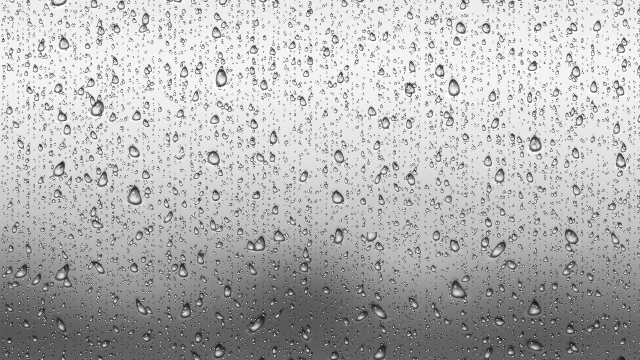
Reproduce this texture procedurally as a WebGL 1 fragment shader.

```glsl
precision highp float;
// Rain drops on a window in front of a pale sky that sinks into dark, misty ground.
// A soft vertical gradient is covered by jittered grids of lens-shaded drops,
// painted from the finest spray up to the few largest beads.

uniform vec2 u_resolution;

float hash(vec2 p) {
    return fract(sin(dot(p, vec2(127.1, 311.7))) * 43758.5453);
}

float noise(vec2 p) {
    vec2 i = floor(p);
    vec2 f = fract(p);
    f = f * f * (3.0 - 2.0 * f);
    return mix(mix(hash(i), hash(i + vec2(1.0, 0.0)), f.x),
               mix(hash(i + vec2(0.0, 1.0)), hash(i + 1.0), f.x), f.y);
}

float glow(vec2 p, vec2 center, vec2 size) {
    vec2 q = (p - center) / size;
    return exp(-dot(q, q));
}

// Blurred sky and ground; p is in canvas heights.
float backdrop(vec2 p) {
    float mist = noise(p * vec2(3.5, 4.0) + 4.0) - 0.5;
    float y = p.y + 0.07 * mist * smoothstep(0.65, 0.25, p.y);
    float tone = mix(0.39, 0.54, smoothstep(0.02, 0.23, y));
    tone = mix(tone, 0.78, smoothstep(0.16, 0.43, y));
    tone = mix(tone, 0.89, smoothstep(0.38, 0.60, y));
    tone = mix(tone, 0.955, smoothstep(0.55, 0.80, y));
    tone -= 0.025 * smoothstep(0.85, 1.0, y);

    // Dark banks and paler gaps near the ground.
    tone -= 0.13 * glow(p, vec2(0.84, 0.17), vec2(0.20, 0.11));
    tone -= 0.07 * glow(p, vec2(1.47, 0.16), vec2(0.20, 0.13));
    tone -= 0.06 * glow(p, vec2(0.05, 0.12), vec2(0.28, 0.13));
    tone += 0.06 * glow(p, vec2(1.13, 0.27), vec2(0.16, 0.08));
    tone += 0.05 * glow(p, vec2(0.45, 0.20), vec2(0.20, 0.09));
    return tone;
}

// Paints one layer of drops over the given tone.
float drops(float tone, vec2 p, float size, float seed, float pixel) {
    vec2 grid = p / size;
    float column = floor(grid.x);
    grid.y += hash(vec2(column, seed + 3.0));
    vec2 cell = floor(grid);
    vec2 id = cell + seed * 17.0;
    float low = smoothstep(0.65, 0.2, p.y);

    // Columns differ in density, which leaves vertical trails.
    float density = 0.38 + 0.35 * hash(vec2(column, seed + 9.0)) + 0.12 * low;
    if (hash(id + 5.3) > density) return tone;

    // Position, size and proportions of this drop.
    float trail = hash(vec2(column, seed + 6.0));
    vec2 center = vec2(mix(hash(id), trail, 0.4), hash(id + 8.1));
    center = 0.28 + 0.44 * center;
    float pick = hash(id + 2.7);
    float radius = size * mix(0.085, 0.175, pick * pick);
    vec2 q = (grid - cell - center) * size / radius;
    float lean = (hash(id + 4.9) - 0.5) * (0.5 + 0.7 * low);
    q.x += lean * q.y;
    q.x *= 1.0 + 0.25 * clamp(q.y, -1.2, 1.6);
    q /= vec2(mix(0.72, 1.15, hash(id + 7.7)), mix(1.45, 0.9, hash(id + 1.9) * (0.5 + 0.5 * low)));

    // Uneven outline.
    float angle = atan(q.y, q.x + 0.0001);
    float wobble = sin(angle * 2.0 + 40.0 * pick) + 0.6 * sin(angle * 3.0 + 25.0 * lean);
    float dist = length(q) / (1.0 + (0.06 + 0.08 * low) * wobble);
    float soft = pixel / radius;
    float cover = 1.0 - smoothstep(1.0 - soft * 0.7, 1.0 + soft * 0.7, dist);

    // Pale fringe and faint shadow on the glass.
    float fringe = exp(-pow((dist - 1.15) * 4.0, 2.0));
    tone += fringe * (0.07 * smoothstep(0.0, -1.0, q.y) - 0.07 * smoothstep(0.0, 1.0, q.y));

    // Inverted view inside the drop: dark above, bright below, dark rim.
    float light = tone * 0.92 + 0.05;
    float upper = smoothstep(-0.35, 0.9, q.y + 0.25 * q.x);
    float lower = glow(q, vec2(-0.12, -0.4), vec2(0.55, 0.4));
    float body = mix(light, tone * 0.42, upper);
    body = mix(body, 0.97, lower * mix(0.65, 0.8, low));
    float rim = smoothstep(0.58, 0.98, dist);
    float side = 0.55 + 0.35 * abs(q.y) - 0.2 * q.x * q.y;
    body = mix(body, 0.13, rim * clamp(side, 0.0, 0.9));

    // Small glint near the upper edge.
    body += 0.45 * glow(q, vec2(-0.25, 0.42), vec2(0.16, 0.13));
    return mix(tone, body, cover);
}

void main() {
    vec2 p = gl_FragCoord.xy / u_resolution.y;
    p.x *= 1.7778 * u_resolution.y / u_resolution.x;
    float pixel = 1.0 / u_resolution.y;

    float tone = backdrop(p);
    for (int i = 0; i < 6; i++) {
        float layer = float(i);
        float size = 0.0145 * pow(1.5, layer);
        tone = drops(tone, p, size, layer + 1.0, pixel);
    }
    gl_FragColor = vec4(vec3(clamp(tone, 0.0, 1.0)), 1.0);
}
```
